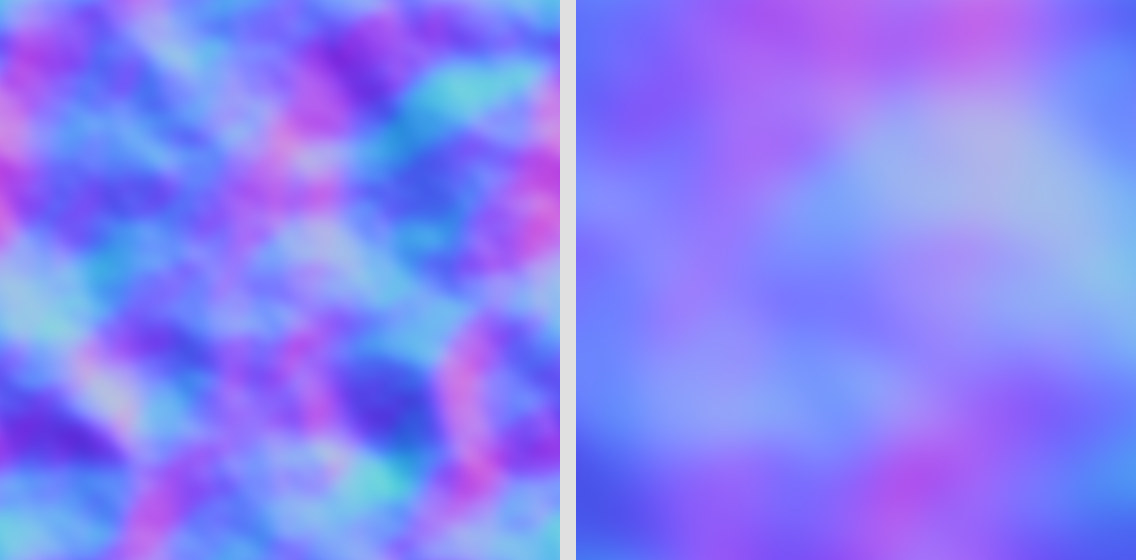
Left, the full canvas; right, a detail of the centre.
A Shadertoy shader for this texture map:

```glsl
#define WAVES 120           // plane waves in the height field
#define FREQ_MIN 2.2        // coarsest repeats across the tile
#define FREQ_MAX 26.0       // finest repeats across the tile
#define FREQ_KNEE 5.5       // waves above this frequency fade out
#define FALLOFF 2.2         // steepness of that fade
#define STEEPNESS vec2(0.28, 0.36)  // typical slope along x and y
#define SEED 1.3

const float TAU = 6.2831853;
const float GOLDEN_ANGLE = 2.3999632;

float hash(float n) {
    return fract(sin(n * 12.9898 + SEED) * 43758.545);
}

// Slope of a sum of random waves; whole-number frequencies make it tile.
// The result has a spread of about one along each axis.
vec2 bumpSlope(vec2 uv) {
    vec2 slope = vec2(0.0);
    float power = 0.0;
    for (int i = 0; i < WAVES; i++) {
        float n = float(i);
        float t = (n + 0.5) / float(WAVES);
        float angle = n * GOLDEN_ANGLE;
        float radius = mix(FREQ_MIN, FREQ_MAX, t * t);
        vec2 freq = round(radius * vec2(cos(angle), sin(angle)));
        float gain = 1.0 / (1.0 + pow(length(freq) / FREQ_KNEE, FALLOFF));
        float phase = TAU * hash(n + 1.0);
        slope += normalize(freq) * gain * cos(TAU * dot(freq, uv) + phase);
        power += gain * gain;
    }
    return 2.0 * slope * inversesqrt(power);
}

void mainImage(out vec4 fragColor, in vec2 fragCoord) {
    vec2 uv = fragCoord / iResolution.xy;

    // Surface normal, packed from -1..1 into 0..1
    vec3 normal = normalize(vec3(-STEEPNESS * bumpSlope(uv), 1.0));
    fragColor = vec4(0.5 + 0.5 * normal, 1.0);
}
```
